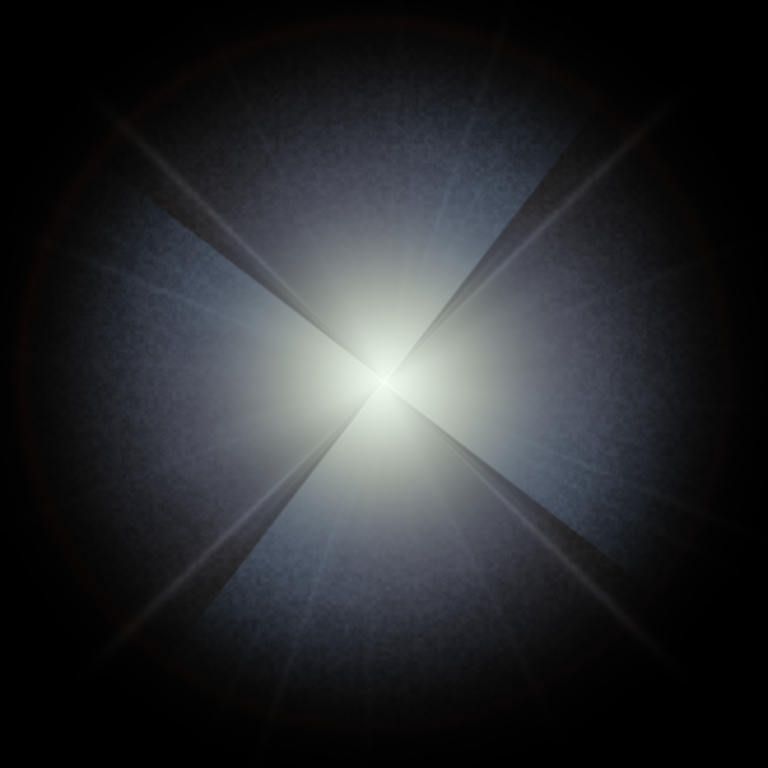
Reproduce this background procedurally as a Shadertoy shader.

```glsl
const vec2  CENTER      = vec2(0.0, 0.0026);
const vec2  RIM_CENTER  = vec2(-0.007, 0.012);
const float ARM_ANGLE   = 52.4;    // degrees, one of four crossed edges
const vec2  STREAK_AT   = vec2(83.1, 81.8);  // degrees past an edge
const float GLOW_PEAK   = 0.98;
const float GLOW_SCALE  = 0.229;
const float GLOW_POWER  = 1.4;
const float SHADE_DEPTH = 0.24;
const float SEAM_WIDTH  = 0.005;
const float STREAK_GAIN = 0.062;
const float RAY_GAIN    = 0.026;
const float HAZE_GAIN   = 0.036;
const float GRAIN_SCALE = 165.0;
const float GRAIN_GAIN  = 0.46;
const float FIBER_GAIN  = 0.05;
const vec2  RING_CENTER = vec2(-0.012, 0.011);
const float RING_RADIUS = 0.46;
const vec3  CORE_TINT   = vec3(0.955, 1.0, 0.945);
const vec3  BLUE_TINT   = vec3(0.88, 1.00, 1.19);
const vec3  VIOLET_TINT = vec3(0.95, 0.99, 1.16);
const vec3  WARM_TINT   = vec3(1.07, 0.99, 0.95);
const vec3  RING_COLOR  = vec3(0.028, 0.004, 0.004);
const vec4  RAYS_UPRIGHT  = vec4(11.0, 19.0, 35.0, 64.0);
const vec4  RAYS_SIDEWAYS = vec4(9.3, 15.2, 33.5, 58.5);
const vec4  RAY_WEIGHTS   = vec4(0.5, 1.0, 0.4, 0.6);

float hash(vec2 p) {
    return fract(sin(dot(p, vec2(127.1, 311.7))) * 43758.5453);
}

float noise(vec2 p) {
    vec2 i = floor(p), f = fract(p);
    f = f * f * (3.0 - 2.0 * f);
    return mix(mix(hash(i), hash(i + vec2(1, 0)), f.x),
               mix(hash(i + vec2(0, 1)), hash(i + vec2(1, 1)), f.x), f.y);
}

float bell(float x, float width) {
    x /= width;
    return exp(-x * x);
}

void mainImage(out vec4 fragColor, in vec2 fragCoord) {
    float side = min(iResolution.x, iResolution.y);
    vec2 uv = (fragCoord - 0.5 * iResolution.xy) / side;
    vec2 p = uv - CENTER;
    float r = length(p);
    float rim = length(uv - RIM_CENTER);

    // Fold the plane into four equal sectors, each starting at an edge
    float angle = degrees(atan(p.y, p.x + 1e-6));
    float d = mod(angle - ARM_ANGLE, 90.0);
    bool upright = mod(floor((angle - ARM_ANGLE) / 90.0), 2.0) < 0.5;
    float seam = smoothstep(0.0, SEAM_WIDTH, r * radians(90.0 - d));
    float sweep = smoothstep(5.0, 80.0, d) * seam;

    // Central glow, reaching farthest just past each edge
    float spread = 0.08 * (1.0 - 0.6 * smoothstep(0.28, 0.42, r));
    float stretch = 0.98 + spread * (sweep - 0.25);
    float reach = r * stretch;
    float light = GLOW_PEAK * exp(-pow(reach / GLOW_SCALE, GLOW_POWER));
    light *= 1.0 - smoothstep(0.27, 0.48, rim * stretch);

    // Shaded wedge before each edge, with a paler band inside it
    float wedge = (0.35 * smoothstep(58.0, 80.0, d)
                 + 0.65 * smoothstep(79.0, 88.5, d)) * seam;
    wedge -= 0.28 * bell(d - 85.8, 1.1);
    float depth = smoothstep(-0.08, 0.22, r) * (1.0 - smoothstep(0.31, 0.42, r));
    light *= 1.0 - SHADE_DEPTH * wedge * depth;
    light += HAZE_GAIN * smoothstep(0.2, 0.38, rim) * (1.0 - smoothstep(0.36, 0.55, rim));

    // Soft radial fibers, and grain that grows toward the rim
    float fiber = noise(p / max(r, 1e-4) * 13.0 + r * 3.0) - 0.5;
    float grain = 0.6 * noise(uv * GRAIN_SCALE)
                + 0.4 * noise(uv * GRAIN_SCALE * 2.1 + 17.0) - 0.5;
    light *= 1.0 + FIBER_GAIN * fiber * smoothstep(0.04, 0.22, r);
    light *= 1.0 + GRAIN_GAIN * grain * smoothstep(0.14, 0.42, r);

    // Diagonal streaks and fine rays
    float fade = smoothstep(0.03, 0.24, r) * (1.0 - smoothstep(0.33, 0.58, r));
    float offset = d - (upright ? STREAK_AT.x : STREAK_AT.y);
    float streak = bell(offset, 0.95) + 0.3 * bell(offset, 2.4);
    vec4 rayAngles = upright ? RAYS_UPRIGHT : RAYS_SIDEWAYS;
    float rays = 0.0;
    for (int i = 0; i < 4; i++) {
        rays += RAY_WEIGHTS[i] * bell(d - rayAngles[i], 0.8);
    }
    light += fade * (STREAK_GAIN * streak
                   + RAY_GAIN * rays * smoothstep(0.08, 0.28, r));

    // Pale green core, blue and violet body, warm rim
    vec3 body = mix(BLUE_TINT, VIOLET_TINT, smoothstep(5.0, 50.0, d) * seam);
    vec3 tint = mix(CORE_TINT, body, smoothstep(0.09, 0.29, r));
    float warmth = max(smoothstep(0.35, 0.46, reach),
                       0.85 * wedge * smoothstep(0.20, 0.38, r));
    tint = mix(tint, WARM_TINT, clamp(warmth, 0.0, 1.0));
    vec3 color = light * tint;

    // Faint red halo and a soft glint along the crossed edges
    float halo = bell(length(uv - RING_CENTER) - RING_RADIUS, 0.010);
    color += RING_COLOR * halo * (0.65 + 0.35 * sin(radians(angle - 45.0)));
    float edge = r * abs(sin(radians(2.0 * d))) * 0.5;
    color += 0.025 * bell(edge, 0.0016) * exp(-r / 0.04);

    fragColor = vec4(clamp(color, 0.0, 1.0), 1.0);
}
```
